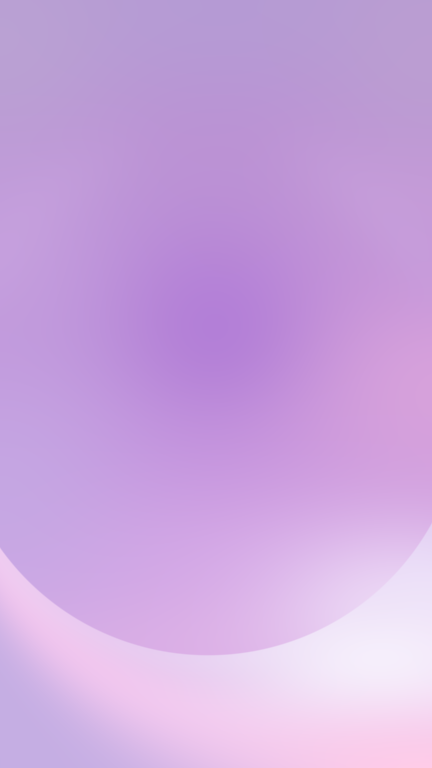
A WebGL 2 fragment shader for this background:

```glsl
#version 300 es
precision highp float;
// A soft violet orb over a pale lavender ground, lit from the lower right.
// Each layer is a vertical gradient tinted by elliptical Gaussian glows;
// a signed distance to the orb's rim joins the layers and shapes the halo.

uniform vec2 u_resolution;
out vec4 fragColor;

const vec2 ORB_CENTER = vec2(0.482, 0.852);
const float ORB_RADIUS = 0.591;

// Bell curve of a scaled offset
float bell(float t) {
    return exp(-t * t);
}

// Tints a colour with an elliptical glow
vec3 addGlow(vec3 base, vec2 p, vec2 center, vec2 radii, vec3 tint, float amount) {
    return mix(base, tint, amount * bell(length((p - center) / radii)));
}

// Violet column, from pale orchid below to grey lilac above
vec3 violetColumn(float y) {
    vec3 c = mix(vec3(0.86, 0.68, 0.90), vec3(0.83, 0.65, 0.90), smoothstep(0.28, 0.50, y));
    c = mix(c, vec3(0.77, 0.58, 0.87), smoothstep(0.45, 0.78, y));
    c = mix(c, vec3(0.72, 0.535, 0.84), smoothstep(0.70, 1.05, y));
    c = mix(c, vec3(0.73, 0.57, 0.83), smoothstep(1.05, 1.45, y));
    return mix(c, vec3(0.71, 0.605, 0.83), smoothstep(1.40, 1.76, y));
}

// Orb and the sky that fades out of its upper rim
vec3 orbLayer(vec2 p, float rim) {
    vec3 c = violetColumn(p.y);

    // Side tints: cool on the left, rose on the right
    c = addGlow(c, p, vec2(0.0, 0.65), vec2(0.32, 0.38), vec3(0.77, 0.66, 0.89), 0.85);
    c = addGlow(c, p, vec2(0.0, 1.20), vec2(0.30, 0.32), vec3(0.775, 0.63, 0.87), 0.80);
    c = addGlow(c, p, vec2(1.02, 0.88), vec2(0.38, 0.32), vec3(0.845, 0.635, 0.86), 0.95);
    c = addGlow(c, p, vec2(1.0, 1.32), vec2(0.30, 0.20), vec3(0.78, 0.61, 0.85), 0.80);

    // Greyer upper corners
    c = addGlow(c, p, vec2(0.0, 1.68), vec2(0.25, 0.25), vec3(0.73, 0.635, 0.825), 0.85);
    c = addGlow(c, p, vec2(1.0, 1.66), vec2(0.25, 0.25), vec3(0.735, 0.62, 0.82), 0.85);

    // Halo along the upper shoulders
    float shoulder = smoothstep(0.08, 0.45, abs(p.x - ORB_CENTER.x))
                   * smoothstep(0.95, 1.20, p.y);
    c = mix(c, vec3(0.785, 0.64, 0.87), 0.35 * shoulder * bell(rim / 0.08));

    // Deep core and light seeping in at the lower right
    c = addGlow(c, p, vec2(0.50, 1.014), vec2(0.20), vec3(0.69, 0.48, 0.84), 0.75);
    return addGlow(c, p, vec2(0.92, 0.36), vec2(0.30, 0.20), vec3(0.93, 0.86, 0.965), 0.92);
}

// Ground below the orb: lavender, pink band, white light, rose corner
vec3 groundLayer(vec2 p, float rim) {
    vec3 c = vec3(0.77, 0.68, 0.89);
    float bandOffset = 0.02 + 0.25 * p.x;
    float bandWidth = 0.10 + 0.12 * p.x;
    c = mix(c, vec3(0.94, 0.765, 0.93), bell((rim - bandOffset) / bandWidth));
    c = mix(c, vec3(0.93, 0.84, 0.96), 0.45 * bell(rim / 0.05));
    c = addGlow(c, p, vec2(1.0, 0.43), vec2(0.25, 0.16), vec3(0.915, 0.86, 0.97), 0.95);
    c = addGlow(c, p, vec2(0.88, 0.25), vec2(0.38, 0.18), vec3(0.96, 0.935, 0.985), 1.0);
    return addGlow(c, p, vec2(1.0, -0.02), vec2(0.40, 0.13), vec3(1.0, 0.80, 0.91), 1.0);
}

void main() {
    vec2 p = gl_FragCoord.xy / u_resolution.x;
    float rim = length(p - ORB_CENTER) - ORB_RADIUS;

    // Crisp rim below, dissolved above
    float edge = 1.0 / u_resolution.x;
    float ground = smoothstep(-edge, edge, rim) * smoothstep(0.95, 0.75, p.y);
    vec3 color = mix(orbLayer(p, rim), groundLayer(p, rim), ground);
    fragColor = vec4(color, 1.0);
}
```
